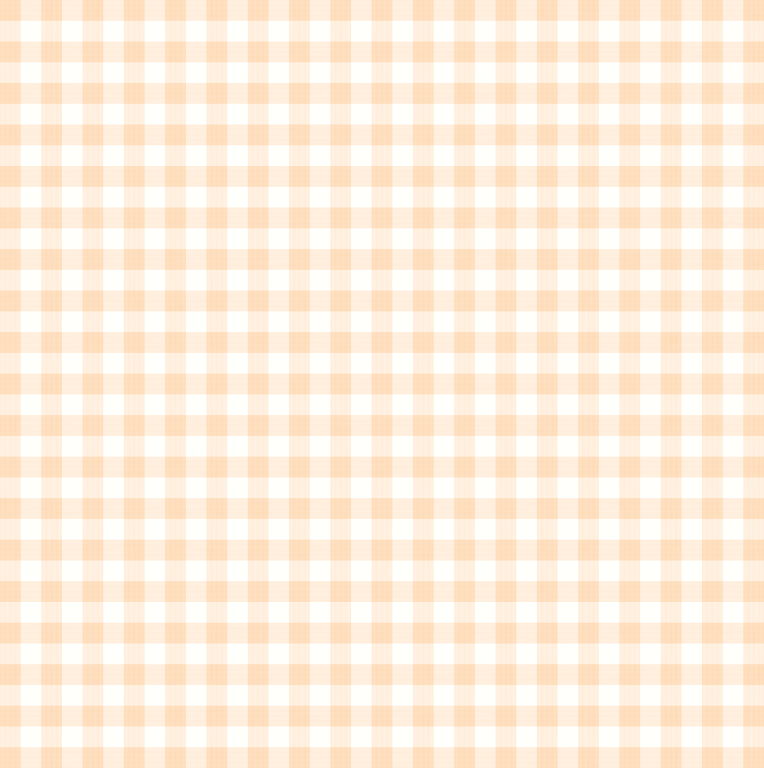
Reproduce this pattern procedurally as a Shadertoy shader.

```glsl
const vec2 REPEATS = vec2(18.5);          // checks across and down
const float STRIPE_HALF = 0.25;           // half stripe width, in repeats
const float THREADS = 8.0;                // threads per repeat
const vec2 THREAD_FADE = vec2(0.20, 0.10); // dye lost between upright, level threads
const float WEAR = 0.10;                  // uneven dye along the threads
const vec3 CLOTH = vec3(1.0, 1.0, 0.99);
const vec3 SINGLE_DYE = vec3(1.0, 0.932, 0.862);
const vec3 DOUBLE_DYE = vec3(0.995, 0.86, 0.72);

vec2 hashGradient(vec2 cell) {
    vec2 h = vec2(dot(cell, vec2(127.1, 311.7)), dot(cell, vec2(269.5, 183.3)));
    return 2.0 * fract(sin(h) * 43758.5) - 1.0;
}

float gradientNoise(vec2 p) {
    vec2 i = floor(p), f = fract(p);
    vec2 u = f * f * (3.0 - 2.0 * f);
    float a = dot(hashGradient(i), f);
    float b = dot(hashGradient(i + vec2(1, 0)), f - vec2(1, 0));
    float c = dot(hashGradient(i + vec2(0, 1)), f - vec2(0, 1));
    float d = dot(hashGradient(i + vec2(1, 1)), f - vec2(1, 1));
    return mix(mix(a, b, u.x), mix(c, d, u.x), u.y);
}

// Coverage of the upright (x) and level (y) stripes
vec2 stripes(vec2 p, vec2 pixel) {
    vec2 fromCentre = abs(fract(p - STRIPE_HALF + 0.5) - 0.5);
    return clamp((STRIPE_HALF - fromCentre) / pixel + 0.5, 0.0, 1.0);
}

// Dye strength, lighter between threads and slightly uneven along them
vec2 threadDye(vec2 p, vec2 pixel) {
    vec2 gap = 0.5 - 0.5 * cos(6.28318 * THREADS * p);
    vec2 resolved = 1.0 - smoothstep(0.25, 0.5, pixel * THREADS);
    gap = mix(vec2(0.5), gap, resolved);
    vec2 uneven = vec2(gradientNoise(p * vec2(THREADS, 1.5)),
                       gradientNoise(p * vec2(1.5, THREADS) + 37.0));
    return 1.0 - THREAD_FADE * gap + WEAR * uneven;
}

void mainImage(out vec4 fragColor, in vec2 fragCoord) {
    vec2 p = fragCoord / iResolution.xy * REPEATS;
    vec2 pixel = REPEATS / iResolution.xy;

    vec2 cover = stripes(p, pixel);
    vec2 dye = threadDye(p, pixel);
    float crossing = cover.x * cover.y;
    float single = cover.x + cover.y - 2.0 * crossing;

    // Each stripe dyes its own cells; crossings take the mean of both
    float singleDye = dot(cover, dye) / max(cover.x + cover.y, 0.001);
    float crossDye = 0.5 * (dye.x + dye.y);

    vec3 color = CLOTH;
    color += single * singleDye * (SINGLE_DYE - CLOTH);
    color += crossing * crossDye * (DOUBLE_DYE - CLOTH);
    fragColor = vec4(clamp(color, 0.0, 1.0), 1.0);
}
```
